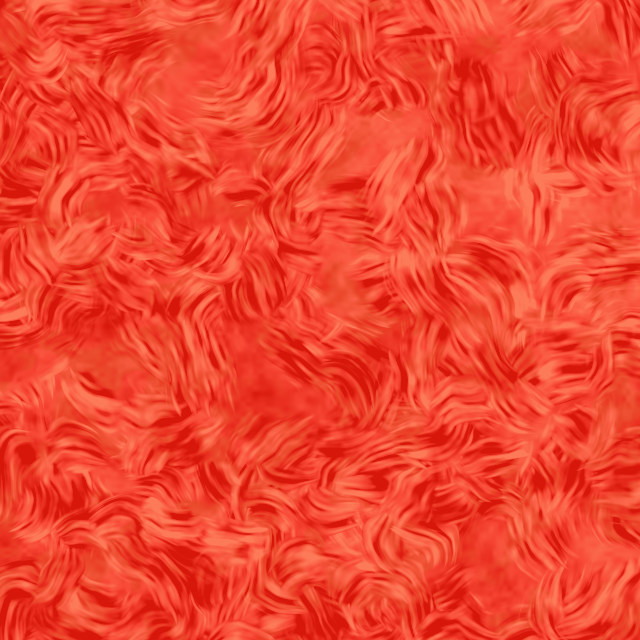
This texture is drawn by a WebGL 1 fragment shader. Its source:

```glsl
precision highp float;
// Red and orange paint worked into curling, overlapping brush dabs.
// Scattered dabs carry bent, stretched noise as fine bristle streaks; they
// are laid over cloudy mottling, and the summed tone is coloured by a ramp.

uniform vec2 u_resolution;

const vec3 DEEP_RED    = vec3(0.84, 0.09, 0.04);
const vec3 RED         = vec3(0.92, 0.19, 0.13);
const vec3 RUST        = vec3(0.92, 0.29, 0.17);
const vec3 VERMILION   = vec3(0.97, 0.28, 0.21);
const vec3 CORAL       = vec3(0.98, 0.37, 0.27);
const vec3 PALE_ORANGE = vec3(0.99, 0.48, 0.34);

const float LARGE_DAB = 0.13;                // cell sizes of the dab layers
const float SMALL_DAB = 0.075;
const float DAB_RADIUS = 0.75;               // in cells
const float DAB_BEND = 0.9;                  // greatest curvature of a dab
const vec2 BRISTLE_FREQ = vec2(27.0, 165.0); // along and across the stroke
const float STREAK_GAIN = 5.4;
const float MOTTLE_GAIN = 3.9;
const float DAB_TONE = 0.16;
const float CREASE_DEPTH = 0.16;
const vec2 LIGHT_SLOPE = vec2(0.5, 0.2);     // brighter to the upper right
const float TONE_BIAS = 0.12;
const float RUST_FREQ = 28.0;

float hash(vec2 p) {
  return fract(sin(dot(p, vec2(127.1, 311.7))) * 43758.5453);
}

float noise(vec2 p) {
  vec2 cell = floor(p);
  vec2 f = fract(p);
  f = f * f * (3.0 - 2.0 * f);
  float low = mix(hash(cell), hash(cell + vec2(1.0, 0.0)), f.x);
  float high = mix(hash(cell + vec2(0.0, 1.0)), hash(cell + vec2(1.0)), f.x);
  return mix(low, high, f.y);
}

// Centred cloud noise in four octaves.
float mottle(vec2 p) {
  return 0.32 * noise(p * 10.0) + 0.30 * noise(p * 23.0 + 7.3)
       + 0.22 * noise(p * 52.0 + 3.1) + 0.16 * noise(p * 115.0 + 5.9) - 0.5;
}

vec2 warp(vec2 p, float freq, float amount) {
  vec2 shift = vec2(noise(p * freq + 11.7), noise(p * freq + 37.2));
  return p + amount * (shift - 0.5);
}

// Bristle streaks with dark valleys, centred near zero.
float bristles(vec2 q, float seed) {
  vec2 s = q * BRISTLE_FREQ + seed * 91.0;
  float fine = noise(s);
  float broad = noise(s * vec2(0.7, 0.45) + 17.0);
  float fibre = noise(s * vec2(2.1, 1.7) + 43.0);
  float crease = 1.0 - smoothstep(0.08, 0.34, fine);
  return 0.52 * fine + 0.28 * broad + 0.20 * fibre - 0.5
       - CREASE_DEPTH * crease;
}

// Lays one layer of overlapping dabs over the tone below.
float paintDabs(float tone, vec2 p, float size, float layer) {
  vec2 grid = p / size;
  vec2 home = floor(grid);
  for (int j = -1; j <= 1; j++) {
    for (int i = -1; i <= 1; i++) {
      vec2 cell = home + vec2(float(i), float(j));
      vec2 key = cell + layer * 23.0;
      float seed = hash(key + 1.3);
      vec2 center = cell + vec2(hash(key + 4.7), hash(key + 9.1));

      // Neighbouring dabs loosely share a direction.
      float angle = 9.0 * noise(center * size * 5.0) + 2.4 * seed;
      float c = cos(angle);
      float s = sin(angle);
      vec2 q = mat2(c, -s, s, c) * (grid - center);
      float reach = length(q * vec2(1.0, 1.35)) / DAB_RADIUS;
      q.y += DAB_BEND * (2.0 * hash(key + 6.2) - 1.0) * q.x * q.x;

      float streak = bristles(q * size, seed);
      float edge = 1.0 - reach + 0.45 * streak;
      float cover = smoothstep(0.0, 0.25, edge);
      float dab = streak + DAB_TONE * (hash(key + 2.9) - 0.5);
      tone = mix(tone, dab, cover);
    }
  }
  return tone;
}

// Colour stops lie at the quantiles of a roughly normal tone.
vec3 paintColor(float tone, float rustiness) {
  vec3 middle = mix(VERMILION, RUST, rustiness);
  vec3 color = mix(DEEP_RED, RED, clamp((tone + 1.34) / 0.82, 0.0, 1.0));
  color = mix(color, middle, clamp((tone + 0.52) / 0.67, 0.0, 1.0));
  color = mix(color, CORAL, clamp((tone - 0.15) / 0.8, 0.0, 1.0));
  return mix(color, PALE_ORANGE, clamp((tone - 0.95) / 0.85, 0.0, 1.0));
}

void main() {
  vec2 uv = gl_FragCoord.xy / u_resolution;
  vec2 p = gl_FragCoord.xy / min(u_resolution.x, u_resolution.y);
  vec2 curled = warp(warp(p, 9.0, 0.035), 34.0, 0.009);

  float large = paintDabs(0.0, curled, LARGE_DAB, 1.0);
  float small = paintDabs(large, curled + 0.37, SMALL_DAB, 2.0);
  float strokes = mix(large, small, smoothstep(0.42, 0.58, noise(p * 9.0 + 5.0)));

  float tone = STREAK_GAIN * strokes + MOTTLE_GAIN * mottle(curled)
             + dot(LIGHT_SLOPE, uv - 0.5) + TONE_BIAS;
  float rustiness = smoothstep(0.46, 0.62, noise(curled * RUST_FREQ + 61.0));
  gl_FragColor = vec4(paintColor(tone, rustiness), 1.0);
}
```
